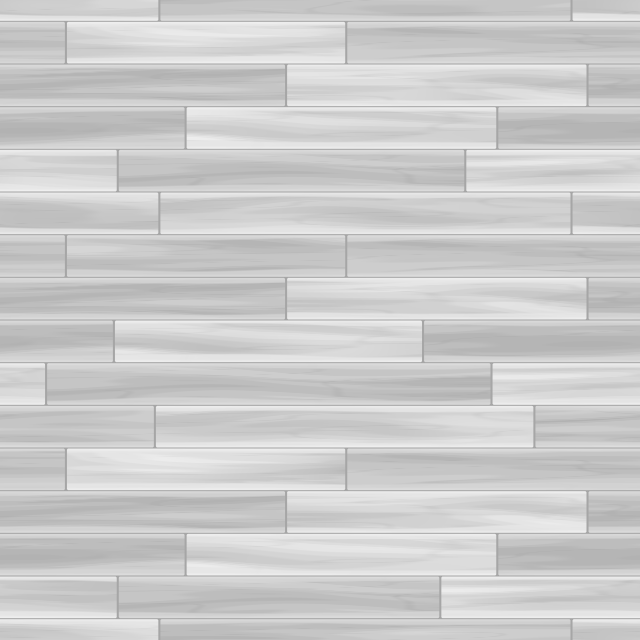
Give the GLSL for this texture, as a WebGL 1 fragment shader.

```glsl
precision highp float;
uniform vec2 u_resolution;

float hash(vec2 p) {
  return fract(sin(dot(p, vec2(12.9898, 78.233))) * 43758.5453);
}

float noise(vec2 p) {
  vec2 i = floor(p), f = fract(p);
  f = f * f * (3.0 - 2.0 * f);
  return mix(mix(hash(i), hash(i + vec2(1.0, 0.0)), f.x),
             mix(hash(i + vec2(0.0, 1.0)), hash(i + vec2(1.0, 1.0)), f.x), f.y);
}

float isRow(float row, float n) {
  return 1.0 - step(0.5, abs(row - n));
}

// Two butt joints per row: a cycle of five, with a few shifted rows
vec2 joints(float row, float cycle) {
  vec2 j = cycle < 0.5 ? vec2(0.249, 0.893)
         : cycle < 1.5 ? vec2(0.103, 0.541)
         : cycle < 2.5 ? vec2(0.447, 0.918)
         : cycle < 3.5 ? vec2(0.290, 0.777)
                       : vec2(0.184, 0.727);
  j = mix(j, vec2(0.178, 0.661), isRow(row, 8.0));
  j = mix(j, vec2(0.072, 0.768), isRow(row, 9.0));
  j = mix(j, vec2(0.242, 0.835), isRow(row, 10.0));
  return mix(j, vec2(0.184, 0.688), isRow(row, 14.0));
}

// Flat tapering streaks with clean edges
float grain(vec2 p, float seed) {
  float taper = 1.0 + 0.4 * sin(p.x * 6.0 + seed * 2.4);
  float y = (p.y - 0.5) * taper + 0.22 * noise(vec2(p.x * 4.0, seed * 5.3));
  float n = 0.62 * noise(vec2(p.x * 3.0, y * 4.5) + seed * 17.3)
          + 0.38 * noise(vec2(p.x * 4.5, y * 11.0) + seed * 31.7);
  float level = n * 6.0;
  return (floor(level) + smoothstep(0.55, 1.0, fract(level))) / 6.0;
}

float roundBox(vec2 p, vec2 halfSize, float radius) {
  vec2 q = abs(p) - halfSize + radius;
  return length(max(q, 0.0)) + min(max(q.x, q.y), 0.0) - radius;
}

void main() {
  vec2 uv = gl_FragCoord.xy / u_resolution;
  float pixel = 1.0 / min(u_resolution.x, u_resolution.y);

  // Fifteen rows, counted from the top, wrapping at a half row
  float t = (1.0 - uv.y) * 15.0 + 0.5;
  float row = floor(t);
  float v = t - row;
  row -= 15.0 * step(14.5, row);
  float cycle = row - 5.0 * floor((row + 0.5) / 5.0);

  // Plank extent: between the joints, or wrapped round the side
  vec2 j = joints(row, cycle);
  float inner = step(j.x, uv.x) * step(uv.x, j.y);
  float left = mix(j.y, j.x, inner);
  float right = mix(j.x + 1.0, j.y, inner);
  float x = uv.x + step(uv.x, j.x) - left;
  float plankLength = right - left;

  // Light and dark boards
  float swap = max(isRow(cycle, 4.0), isRow(row, 0.0));
  float light = abs(inner - swap);
  light = mix(light, 0.0, isRow(row, 6.0));
  light = mix(light, 0.8, isRow(row, 5.0));
  float tone = mix(0.762, 0.832, light);
  float seed = cycle + 5.0 * inner + 11.0 * step(0.5, light) + 1.0;

  // Streaks, soft sheen and fine strands
  float shade = tone + 0.19 * (grain(vec2(x, v), seed) - 0.44);
  shade += light * 0.07 * (noise(vec2(x * 6.0 + seed, v * 1.6 + row)) - 0.45);
  float strand = noise(vec2(x * 3.5, v * 7.0 + x * 1.5) + seed * 9.1);
  shade -= 0.025 * (1.0 - smoothstep(0.0, 0.05, abs(strand - 0.5)));
  shade += inner * isRow(row, 11.0) * mix(0.06, -0.07, x / plankLength);

  // Pale wavering bands along the long edges
  float wave = noise(vec2(x * 5.0, seed * 3.7 + row * 0.13));
  float top = 1.0 - smoothstep(0.0, 0.05, v - 0.04 - 0.11 * wave);
  float bottom = 1.0 - smoothstep(0.0, 0.05, 0.94 - v - 0.13 * (1.0 - wave));
  shade = mix(shade, tone + 0.075, 0.8 * max(top, bottom));
  shade += 0.03 * (1.0 - smoothstep(0.03, 0.09, min(v, 1.0 - v)));

  // Thin seams, heavier at the joints
  vec2 halfSize = vec2(0.5 * plankLength - 0.0016, 0.5 / 15.0 - 0.0008);
  vec2 fromCentre = vec2(x - 0.5 * plankLength, (v - 0.5) / 15.0);
  float d = roundBox(fromCentre, halfSize, 0.0025);
  float seam = clamp(0.5 + d / pixel, 0.0, 1.0);
  shade = mix(clamp(shade, 0.7, 0.94), 0.65, seam);

  gl_FragColor = vec4(vec3(shade), 1.0);
}
```
